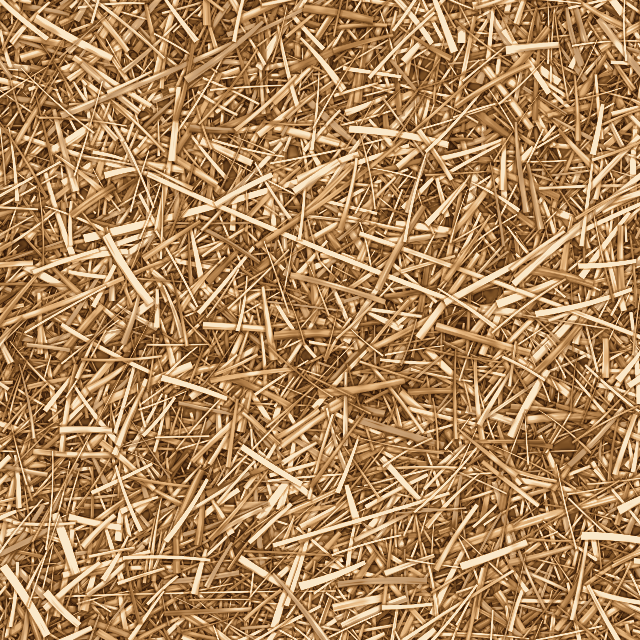
Write a WebGL 1 fragment shader that draws this texture.

```glsl
precision highp float;
// Loose heap of cut straw: many jittered grids of bent, tapered stalks are
// painted from the bottom up, each shading what lies beneath it. The resulting
// tone is turned into colour by a ramp from dark brown to pale cream.
uniform vec2 u_resolution;

const int LAYERS = 28;

vec4 hash4(vec3 c) {
  vec4 q = fract(c.xyzx * vec4(0.1031, 0.1030, 0.0973, 0.1099));
  q += dot(q, q.wzxy + 33.33);
  return fract((q.xxyz + q.yzzw) * q.zywx);
}

float noise(vec2 p, float seed) {
  vec2 i = floor(p), f = fract(p);
  f = f * f * (3.0 - 2.0 * f);
  float low = mix(hash4(vec3(i, seed)).x, hash4(vec3(i + vec2(1, 0), seed)).x, f.x);
  float high = mix(hash4(vec3(i + vec2(0, 1), seed)).x, hash4(vec3(i + 1.0, seed)).x, f.x);
  return mix(low, high, f.y);
}

// Paints one grid of stalks; surface holds tone (x) and greyness (y).
void layStraws(vec2 p, float cell, float heading, float spread, float lift,
               float seed, float pixel, inout vec2 surface) {
  vec2 g = p / cell + hash4(vec3(seed, 7.0, 3.0)).xy * 20.0;
  for (int j = -1; j <= 1; j++) {
    for (int i = -1; i <= 1; i++) {
      vec2 id = floor(g) + vec2(float(i), float(j));
      vec4 a = hash4(vec3(id, seed));
      vec4 b = hash4(vec3(id, seed + 57.0));

      // Position in the frame of the stalk, with a slight bend
      float angle = heading + (a.z + a.w - 1.0) * spread;
      vec2 dir = vec2(cos(angle), sin(angle));
      vec2 d = (g - id - a.xy) * cell;
      float along = dot(d, dir);
      float halfLength = cell * mix(0.4, 0.9, b.x);
      float reach = along / halfLength;
      float across = dot(d, vec2(-dir.y, dir.x));
      across += (b.z - 0.5) * 0.12 * halfLength * reach * reach;

      float width = 0.0042 * mix(0.36, 1.65, b.y * b.y);
      width *= 1.0 - 0.75 * a.w * clamp(reach * 0.5 + 0.5, 0.0, 1.0);
      float dist = max(abs(across) - width, abs(along) - halfLength);

      // Contact shadow, then the stalk itself
      surface.x *= 1.0 - 0.40 * smoothstep(0.0052, 0.0, dist);
      if (dist < pixel) {
        float side = clamp(across / width, -1.0, 1.0);
        float fibre = noise(vec2(along * 22.0, across * 420.0), seed + b.x * 90.0);
        float blotch = noise(vec2(along * 60.0, b.y * 40.0), seed + 11.0);
        float tone = lift + 0.60 * b.w + 0.38 * (fibre - 0.5) + 0.20 * (blotch - 0.5);
        tone += 0.10 * side * sign(dir.x) - 0.20 * side * side * side * side;
        float cover = smoothstep(0.6 * pixel, -0.6 * pixel, dist);
        surface = mix(surface, vec2(clamp(tone, 0.03, 1.05), fract(b.z * 7.3)), cover);
      }
    }
  }
}

vec3 strawRamp(float t) {
  vec3 col = mix(vec3(0.16, 0.07, 0.02), vec3(0.48, 0.31, 0.14), smoothstep(0.0, 0.27, t));
  col = mix(col, vec3(0.70, 0.50, 0.29), smoothstep(0.27, 0.50, t));
  col = mix(col, vec3(0.90, 0.71, 0.49), smoothstep(0.52, 0.74, t));
  return mix(col, vec3(0.98, 0.91, 0.79), smoothstep(0.73, 0.94, t));
}

void main() {
  float size = min(u_resolution.x, u_resolution.y);
  vec2 p = gl_FragCoord.xy / size;
  float pixel = 1.0 / size;

  // Dark litter below, short stalks above, a few long ones near the top
  vec2 surface = vec2(0.12 + 0.3 * noise(p * 90.0, 5.0), 0.3);
  for (int k = 0; k < LAYERS; k++) {
    float layer = float(k);
    float depth = layer / float(LAYERS - 1);
    float lift = mix(0.18, 0.51, depth);
    float seed = layer * 3.7 + 1.0;
    if (k == 21 || k == 26) {
      layStraws(p, 0.32, 0.35, 1.0, lift + 0.12, seed, pixel, surface);
    } else {
      float cell = 0.060 + 0.040 * fract(layer * 0.618);
      layStraws(p, cell, 0.85, 2.2, lift, seed, pixel, surface);
    }
  }

  // Broad hollows, then colour with some weathered stalks
  float tone = surface.x * mix(0.92, 1.16, noise(p * 7.0, 21.0)) + 0.02;
  vec3 col = strawRamp(tone);
  float weathered = smoothstep(0.55, 0.9, surface.y) * (1.0 - smoothstep(0.05, 0.22, abs(tone - 0.62)));
  col = mix(col, vec3(0.78, 0.63, 0.47), 0.8 * weathered);
  gl_FragColor = vec4(col, 1.0);
}
```
